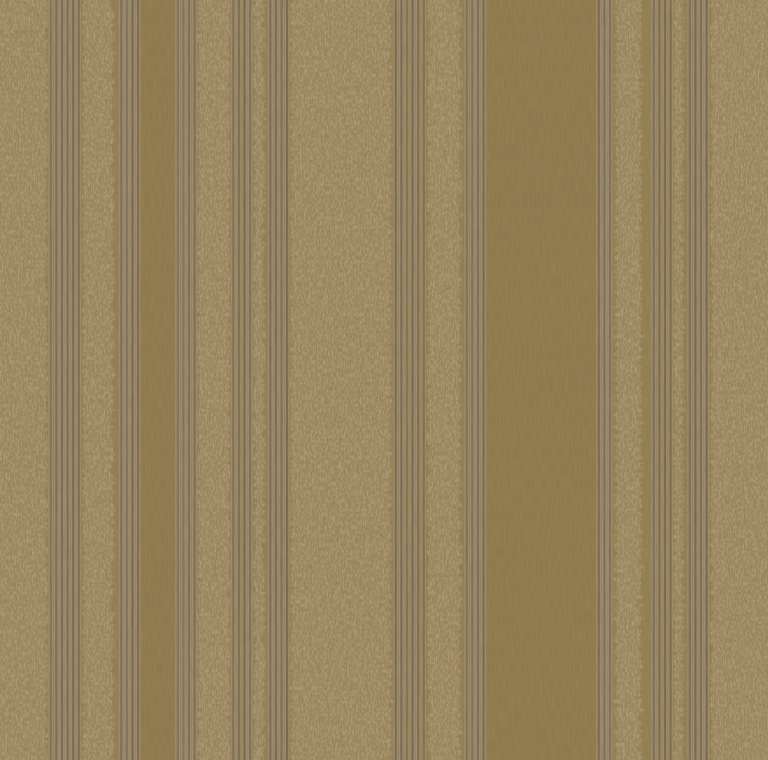
Write a Shadertoy shader that draws this pattern.

```glsl
const float WIDTH = 768.0;   // design units across the canvas
const float PITCH = 5.6;     // spacing of the pinstripes

const vec3 GOLD  = vec3(0.580, 0.500, 0.330);
const vec3 SATIN = vec3(0.565, 0.484, 0.312);
const vec3 FIELD = vec3(0.605, 0.527, 0.365);
const vec3 FLECK = vec3(0.662, 0.592, 0.455);
const vec3 CORD  = vec3(0.575, 0.510, 0.390);
const vec3 SHINE = vec3(0.630, 0.560, 0.455);
const vec3 SLATE = vec3(0.470, 0.415, 0.335);

float hash(vec2 p) {
    vec3 q = fract(vec3(p.xyx) * 0.1031);
    q += dot(q, q.yzx + 33.33);
    return fract((q.x + q.y) * q.z);
}

float cornerSlope(vec2 cell, vec2 offset) {
    float angle = 6.2832 * hash(cell);
    return dot(vec2(cos(angle), sin(angle)), offset);
}

float gradientNoise(vec2 p) {
    vec2 i = floor(p), f = p - i;
    vec2 u = f * f * f * (f * (f * 6.0 - 15.0) + 10.0);
    vec2 e = vec2(1.0, 0.0);
    float low  = mix(cornerSlope(i, f), cornerSlope(i + e.xy, f - e.xy), u.x);
    float high = mix(cornerSlope(i + e.yx, f - e.yx), cornerSlope(i + e.xx, f - e.xx), u.x);
    return mix(low, high, u.y);
}

float band(float x, vec2 span, float soft) {
    return smoothstep(-soft, soft, x - span.x) * smoothstep(-soft, soft, span.y - x);
}

float stroke(float dist, float halfWidth, float soft) {
    return 1.0 - smoothstep(halfWidth - soft, halfWidth + soft, dist);
}

// Woven field: pale upright flecks over a mid tone
vec3 wovenField(vec2 p) {
    float fine = gradientNoise(p * vec2(0.57, 0.23) + 40.0);
    float grain = gradientNoise(p * vec2(0.61, 0.41) + 310.0);
    float coarse = gradientNoise(p * vec2(0.23, 0.09) + 90.0);
    float fleck = smoothstep(-0.35, 0.6, fine + 0.6 * grain + 0.3 * coarse);
    return mix(FIELD, FLECK, fleck);
}

// Pinstripes: uneven slate lines, pale cords and gold gaps
vec3 pinstripes(float x, float start, float soft) {
    float t = (x - start) / PITCH;
    float d = abs(fract(t) - 0.5) * PITCH;
    float strength = mix(0.5, 1.0, hash(vec2(floor(t), start)));
    float gilt = hash(vec2(floor(t + 0.5), start + 5.0));
    vec3 c = mix(CORD, GOLD, smoothstep(0.2, 0.8, gilt));
    c = mix(c, SHINE, 0.75 * stroke(abs(d - 1.9), 0.5, soft));
    return mix(c, SLATE, strength * stroke(d, 0.95, soft));
}

void mainImage(out vec4 fragColor, in vec2 fragCoord) {
    // Left and right edges of the woven fields
    vec2 fields[9] = vec2[9](
        vec2(-40, 47), vec2(83, 113), vec2(198, 230), vec2(254, 264), vec2(291, 391),
        vec2(428, 460), vec2(616, 641), vec2(674, 683), vec2(711, 810));
    // Start and line count of each pinstripe group
    vec2 groups[10] = vec2[10](
        vec2(48, 6), vec2(118.5, 4), vec2(175, 4), vec2(230.5, 4), vec2(267.5, 4),
        vec2(393, 6), vec2(464, 4), vec2(596, 3), vec2(651, 4), vec2(687, 4));

    vec2 p = fragCoord / iResolution.x * WIDTH;
    float soft = 0.6 * WIDTH / iResolution.x;

    // Plain satin bands
    float satin = band(p.x, vec2(141, 175), soft) + band(p.x, vec2(486, 597), soft);
    vec3 color = mix(GOLD, SATIN, satin);

    // Woven fields with ragged edges
    float ragged = p.x + 6.0 * gradientNoise(p * vec2(0.12, 0.23) + 7.0);
    float woven = 0.0;
    for (int i = 0; i < 9; i++) woven = max(woven, band(ragged, fields[i], 1.5));
    color = mix(color, wovenField(p), woven);

    // Pinstripe groups
    for (int i = 0; i < 10; i++) {
        vec2 span = vec2(groups[i].x, groups[i].x + groups[i].y * PITCH);
        color = mix(color, pinstripes(p.x, span.x, soft), band(p.x, span, soft));
    }

    // Upright threads and slow tonal drift
    float thread = gradientNoise(p * vec2(0.59, 0.06) + 150.0);
    float drift = gradientNoise(p * vec2(0.006, 0.008) + 11.0);
    color *= 1.0 + 0.05 * thread + 0.006 * drift;
    fragColor = vec4(color, 1.0);
}
```
